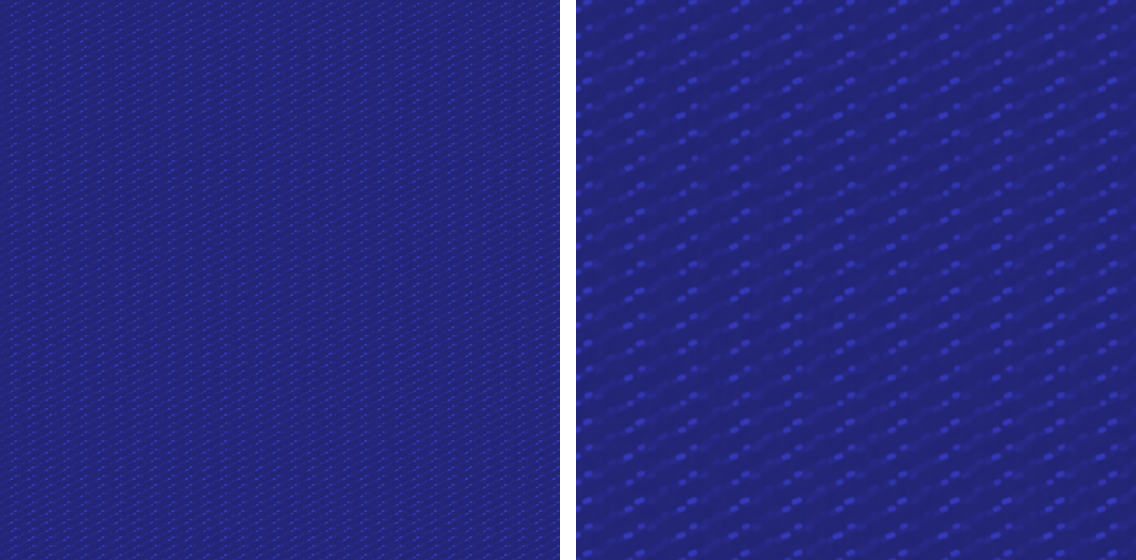
Left: the whole. Right: its middle third, enlarged.
Write a WebGL 2 fragment shader that draws this texture.

```glsl
#version 300 es
precision highp float;
// Fine blue twill cloth: 32 columns by 64 rows of small cells joined by thin
// ribs that climb one row per column. Every cell carries two small bright
// flecks and some faint specks; their size alternates from row to row.

uniform vec2 u_resolution;
out vec4 fragColor;

const vec2 REPEATS = vec2(32.0, 64.0);
const float COLUMN_RISE = 1.0;              // rows climbed per column
const vec3 CLOTH = vec3(0.136, 0.145, 0.466);
const vec3 RIB = vec3(0.160, 0.163, 0.540);
const vec3 FLECK = vec3(0.208, 0.225, 0.735);
const int FLECK_COUNT = 5;
const vec2 FIRST_FLECK = vec2(0.68, 0.60);  // in cell units
const float FLECK_STEP = 0.22;
const float FLECK_WOBBLE = 0.16;
const vec2 FLECK_SLANT = vec2(0.034, 0.012);
const float FLECK_RADIUS = 0.052;           // in cell widths
const float SOFTNESS = 0.034;
const float JITTER = 0.06;
const float RIB_WIDTH = 0.15;               // in row heights
const float ROW_CYCLE = 0.618;              // spreads sizes evenly over rows
const float GRAIN = 0.010;
const float SHADING = 0.008;

float hash(vec2 p) {
  vec3 q = fract(vec3(p.xyx) * 0.1031);
  q += dot(q, q.yzx + 33.33);
  return fract((q.x + q.y) * q.z);
}

float valueNoise(vec2 p) {
  vec2 i = floor(p);
  vec2 f = fract(p);
  f = f * f * (3.0 - 2.0 * f);
  float low = mix(hash(i), hash(i + vec2(1.0, 0.0)), f.x);
  float high = mix(hash(i + vec2(0.0, 1.0)), hash(i + 1.0), f.x);
  return mix(low, high, f.y);
}

float segmentDistance(vec2 p, vec2 halfSpan) {
  float t = clamp(dot(p, halfSpan) / dot(halfSpan, halfSpan), -1.0, 1.0);
  return length(p - t * halfSpan);
}

// Thin rib along each climbing line, fading between the flecks
float ribAmount(vec2 p) {
  float d = abs(fract(p.y - FIRST_FLECK.y + 0.5) - 0.5);
  float profile = 1.0 - smoothstep(0.4 * RIB_WIDTH, 1.7 * RIB_WIDTH, d);
  float along = 0.5 + 0.5 * cos(6.28318 * (p.x - FIRST_FLECK.x - 0.35));
  return profile * (0.55 + 0.45 * along);
}

// Flecks, each taken from its nearest repeat
float fleckAmount(vec2 p, float pixel) {
  float soft = max(SOFTNESS, 0.5 * pixel);
  float amount = 0.0;
  for (int k = 0; k < FLECK_COUNT; k++) {
    float n = float(k);
    float wobble = FLECK_WOBBLE * sin(2.4 * n);
    vec2 center = FIRST_FLECK + vec2(n * FLECK_STEP, wobble);
    vec2 cell = round(p - center);
    float row = cell.y + COLUMN_RISE * cell.x;
    float rowChance = fract(ROW_CYCLE * row + 0.37 * n);
    float chance = mix(rowChance, hash(cell + 41.0 * n), 0.2);
    vec2 offset = p - center - cell;
    offset.x += JITTER * (chance - 0.5);
    // Undo the shear to measure in cell widths
    offset.y = (offset.y + COLUMN_RISE * offset.x) * REPEATS.x / REPEATS.y;
    float d = segmentDistance(offset, FLECK_SLANT * (0.2 + 1.2 * chance));
    float strength = k < 2 ? 0.70 + 0.30 * chance : 0.08 + 0.20 * chance;
    float mask = 1.0 - smoothstep(FLECK_RADIUS - soft, FLECK_RADIUS + soft, d);
    amount = max(amount, strength * mask);
  }
  return amount;
}

void main() {
  vec2 uv = gl_FragCoord.xy / u_resolution;
  vec2 p = uv * REPEATS;
  p.y -= COLUMN_RISE * p.x;
  float pixel = REPEATS.x / u_resolution.x;

  // Woven base with broken ribs, then the bright flecks
  float brokenness = 0.25 + 0.6 * valueNoise(p * vec2(6.0, 3.0));
  vec3 color = mix(CLOTH, RIB, ribAmount(p) * brokenness);
  color = mix(color, FLECK, fleckAmount(p, pixel));

  // Fine grain and very slow shading, slightly lighter toward the bottom
  float slow = valueNoise(uv * vec2(5.0, 3.0) + 7.0) - 0.5;
  color *= 1.0 + SHADING * (slow + 0.5 - uv.y);
  color += GRAIN * (valueNoise(p * vec2(8.0, 4.0)) - 0.5);
  fragColor = vec4(color, 1.0);
}
```
